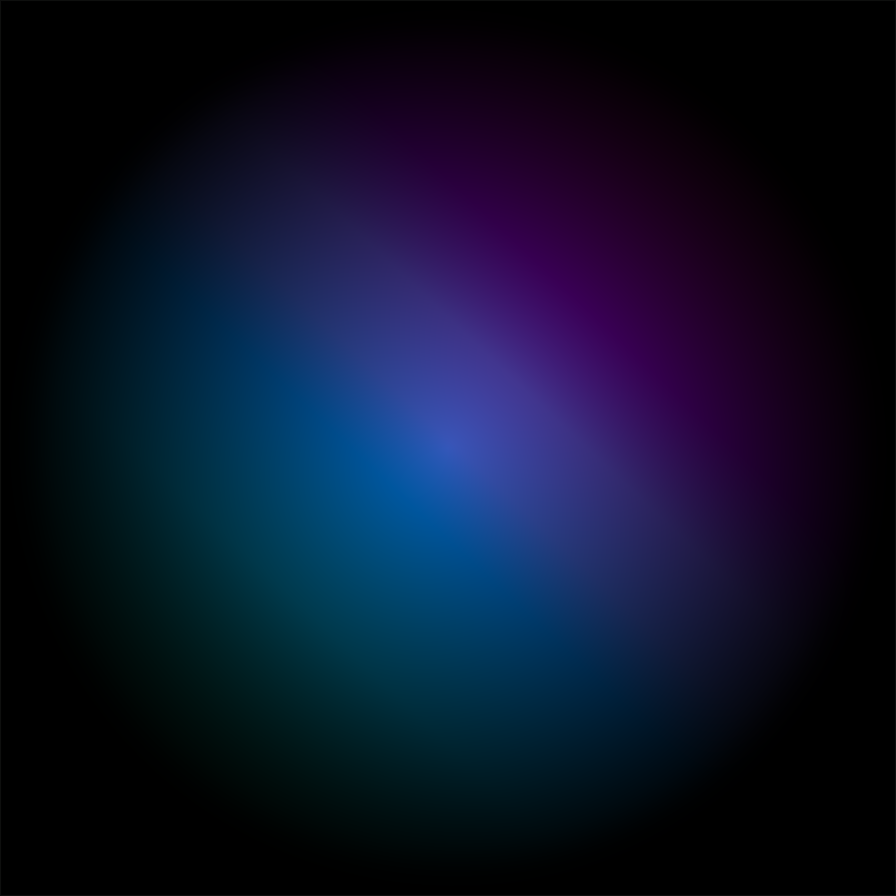
Reproduce this background procedurally as a Shadertoy shader.

```glsl
// A round glow on black, crossed by a diagonal gradient from teal through blue to violet.

const vec3 GREEN  = vec3(0.00, 0.34, 0.25);
const vec3 TEAL   = vec3(0.00, 0.45, 0.60);
const vec3 BLUE   = vec3(0.00, 0.40, 0.735);
const vec3 INDIGO = vec3(0.225, 0.335, 0.725);
const vec3 LILAC  = vec3(0.33, 0.27, 0.72);
const vec3 VIOLET = vec3(0.41, 0.00, 0.61);
const vec3 PLUM   = vec3(0.40, 0.00, 0.25);
const vec3 FRAME  = vec3(0.055, 0.06, 0.055);

const vec2  GRADIENT_AXIS = vec2(0.97, 1.03); // points to the upper right
const float GLOW_RADIUS   = 0.485;
const float TAIL_SOFTNESS = 0.025;            // rounds the rim of the glow
const float FRAME_WIDTH   = 0.0013;

// Position of t between two gradient stops, clamped to 0..1
float ramp(float start, float end, float t) {
    return clamp((t - start) / (end - start), 0.0, 1.0);
}

// Colour bands along the diagonal
vec3 diagonalGradient(float t) {
    vec3 color = mix(GREEN, TEAL, ramp(-0.65, -0.34, t));
    color = mix(color, BLUE,   ramp(-0.34, -0.105, t));
    color = mix(color, INDIGO, ramp(-0.105, 0.01, t));
    color = mix(color, LILAC,  ramp(0.01, 0.15, t));
    color = mix(color, VIOLET, ramp(0.15, 0.31, t));
    return mix(color, PLUM,    ramp(0.31, 0.70, t));
}

// Linear falloff from the centre with a smooth end at zero
float radialGlow(float radius) {
    float level = 1.0 - radius / GLOW_RADIUS;
    return 0.5 * (level + sqrt(level * level + TAIL_SOFTNESS * TAIL_SOFTNESS))
         * smoothstep(-0.12, 0.10, level);
}

void mainImage(out vec4 fragColor, in vec2 fragCoord) {
    vec2 uv = fragCoord / iResolution.xy;
    float aspect = iResolution.x / iResolution.y;
    vec2 p = (uv - 0.5) * vec2(max(aspect, 1.0), max(1.0 / aspect, 1.0));

    // Coloured glow
    vec3 color = diagonalGradient(dot(p, GRADIENT_AXIS)) * radialGlow(length(p));

    // Faint hairline frame
    vec2 border = min(uv, 1.0 - uv);
    float edge = min(border.x, border.y);
    float pixel = 1.0 / min(iResolution.x, iResolution.y);
    float frame = 1.0 - smoothstep(FRAME_WIDTH - 0.5 * pixel, FRAME_WIDTH + 0.5 * pixel, edge);
    color = max(color, FRAME * frame);

    fragColor = vec4(color, 1.0);
}
```
